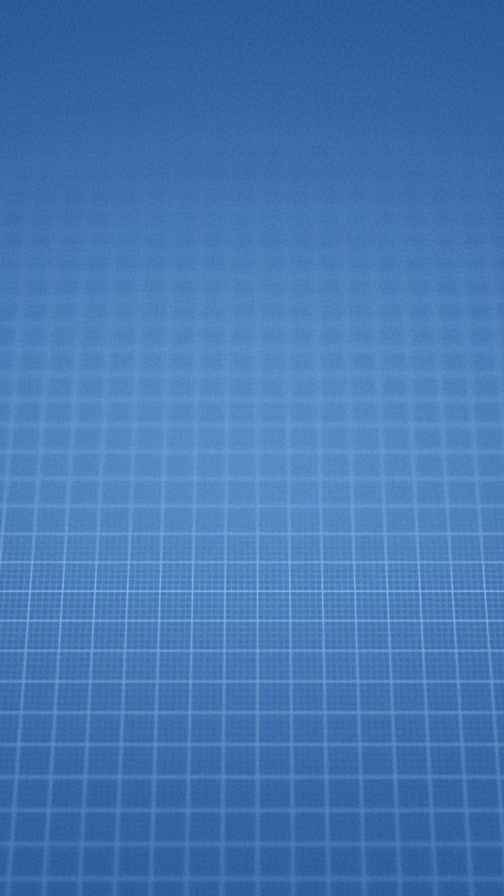
Reproduce this background procedurally as a Shadertoy shader.

```glsl
vec2 hashGradient(vec2 p) {
    vec3 q = fract(p.xyx * vec3(0.1031, 0.103, 0.0973));
    q += dot(q, q.yzx + 33.33);
    float angle = 6.2832 * fract((q.x + q.y) * q.z);
    return vec2(cos(angle), sin(angle));
}

float gradientNoise(vec2 p) {
    vec2 i = floor(p), f = fract(p);
    vec2 u = f * f * (3.0 - 2.0 * f);
    float a = dot(hashGradient(i), f);
    float b = dot(hashGradient(i + vec2(1, 0)), f - vec2(1, 0));
    float c = dot(hashGradient(i + vec2(0, 1)), f - vec2(0, 1));
    float d = dot(hashGradient(i + 1.0), f - 1.0);
    return mix(mix(a, b, u.x), mix(c, d, u.x), u.y);
}

// Soft lines on the whole numbers of p; cell and radius are in canvas widths
float gridLines(vec2 p, vec2 cell, float radius) {
    vec2 dist = abs(fract(p + 0.5) - 0.5) * cell / radius;
    vec2 line = exp(-dist * dist);
    return line.x + line.y - 0.6 * line.x * line.y;
}

void mainImage(out vec4 fragColor, in vec2 fragCoord) {
    vec2 uv = fragCoord / iResolution.xy;
    float aspect = iResolution.y / iResolution.x;

    // Blue backdrop with a broad central glow
    vec2 fromGlow = (uv - vec2(0.5, 0.515)) / vec2(0.95, 0.35);
    float glow = exp(-dot(fromGlow, fromGlow));
    vec3 color = mix(vec3(0.155, 0.33, 0.595), vec3(0.325, 0.54, 0.775), glow);

    // Tilted plane: cells shrink towards the top
    float cellWidth = 0.0708 - 0.0186 * uv.y;
    vec2 plane = vec2((uv.x - 0.511) / cellWidth, 6.852 * (1.0 / cellWidth - 14.197));
    vec2 cell = vec2(cellWidth, aspect * cellWidth * cellWidth / 0.1274);

    // Depth of field widens and dims the lines away from the focus
    float defocus = uv.y - 0.345;
    float radius = 0.0018 + max(0.03 * defocus, -0.014 * defocus);
    float sharpness = pow(0.0018 / radius, 0.85);
    float fade = 1.0 - smoothstep(0.5, 1.0, uv.y);
    float major = 0.48 * gridLines(plane, cell, radius);
    float minor = 0.2 * sharpness * gridLines(plane * 5.0, cell / 5.0, radius);
    float ink = (major + minor) * sharpness * fade;
    color = mix(color, vec3(0.6, 0.8, 0.95), min(ink, 0.7));

    // Fine paper grain
    float grain = gradientNoise(uv * vec2(1.0, aspect) * 190.0 + 7.3);
    color += 0.03 * grain;
    fragColor = vec4(clamp(color, 0.0, 1.0), 1.0);
}
```
